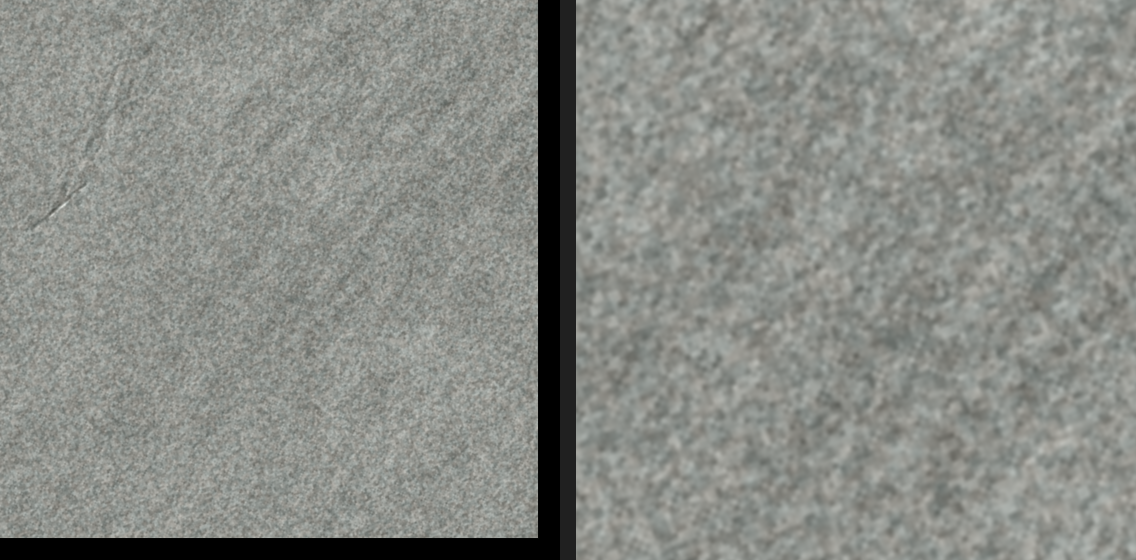
Left: the whole. Right: its middle third, enlarged.
Write a three.js fragment shader that draws this texture.

```glsl
// Grey grainy sheet with faint diagonal ripples, a feathered crease and a black border at right and bottom.
#define BASE_COLOR vec3(0.566, 0.576, 0.555)
#define BORDER 0.039
#define EDGE_BLUR 0.0008
#define GRAIN_SCALE 205.0
#define GRAIN_CONTRAST 0.165
#define RIPPLE_ANGLE 0.87
#define RIPPLE_CONTRAST 0.085
#define CLOUD_CONTRAST 0.065
#define TINT_CONTRAST 0.028
#define CREASE_TIP vec2(0.058, 0.585)
#define CREASE_ANGLE 0.715
#define BARB_ANGLE 1.17

varying vec2 vUv;

float hash(vec2 cell) {
  vec3 p = fract(vec3(cell.xyx) * 0.1031);
  p += dot(p, p.yzx + 33.33);
  return fract((p.x + p.y) * p.z);
}

// Smooth value noise, centred on zero
float noise(vec2 p) {
  vec2 cell = floor(p);
  vec2 f = fract(p);
  f = f * f * (3.0 - 2.0 * f);
  float low = mix(hash(cell), hash(cell + vec2(1.0, 0.0)), f.x);
  float high = mix(hash(cell + vec2(0.0, 1.0)), hash(cell + vec2(1.0, 1.0)), f.x);
  return mix(low, high, f.y) - 0.5;
}

// Coordinates along (x) and across (y) a direction
vec2 alongAcross(vec2 p, float angle) {
  vec2 dir = vec2(cos(angle), sin(angle));
  return vec2(dot(p, dir), dot(p, vec2(-dir.y, dir.x)));
}

float bell(float x, float width) {
  return exp(-x * x / (width * width));
}

// Two rotated noise layers hide the lattice; the first is slightly stretched
float grain(vec2 uv) {
  vec2 coarse = alongAcross(uv, RIPPLE_ANGLE) * GRAIN_SCALE * vec2(0.8, 1.05);
  vec2 fine = alongAcross(uv, 0.35) * GRAIN_SCALE * 1.45;
  return noise(coarse + 311.0) + 0.8 * noise(fine + 727.0);
}

float clouds(vec2 uv) {
  vec2 p = alongAcross(uv, RIPPLE_ANGLE);
  return 0.5 * noise(p * vec2(3.0, 6.0) + 41.0)
       + 0.5 * noise(p * vec2(9.0, 17.0) + 83.0)
       + 0.4 * noise(p * 38.0 + 127.0);
}

// Long soft streaks, strongest in patches and toward the upper right
float ripples(vec2 uv) {
  vec2 p = alongAcross(uv, RIPPLE_ANGLE);
  p.y += 0.012 * noise(uv * 6.0 + 19.0);
  float streak = noise(p * vec2(9.0, 62.0) + 57.0) + 0.5 * noise(p * vec2(16.0, 110.0) + 201.0);
  float patches = 0.6 + 0.9 * noise(uv * 4.0 + 9.0) + 0.3 * (uv.x + uv.y - 1.0);
  return streak * max(patches, 0.15);
}

// Bright spine with a dark side and a fan of fine barbs above it
float crease(vec2 uv) {
  vec2 d = uv - CREASE_TIP;
  float r = length(d);
  float angle = atan(d.y, d.x);

  vec2 spine = alongAcross(d, CREASE_ANGLE);
  float span = smoothstep(-0.01, 0.02, spine.x) * (1.0 - smoothstep(0.06, 0.19, spine.x));
  float broken = 0.55 + noise(vec2(spine.x * 110.0, 5.0));
  float wobble = 0.004 * noise(vec2(spine.x * 30.0, 13.0));
  float line = 0.27 * bell(spine.y + wobble, 0.0021) * broken
             - 0.16 * bell(spine.y + wobble - 0.005, 0.003);

  vec2 barb = alongAcross(d, BARB_ANGLE);
  float center = mix(0.84, 1.0, smoothstep(0.04, 0.2, r));
  float fan = bell(angle - center, 0.13) * smoothstep(0.01, 0.06, r)
            * (1.0 - smoothstep(0.2, 0.55, r));
  float barbs = noise(barb * vec2(26.0, 165.0) + 67.0);
  return line * span + 0.24 * barbs * fan;
}

void main() {
  vec2 uv = vUv;
  float shade = GRAIN_CONTRAST * grain(uv)
              + RIPPLE_CONTRAST * ripples(uv)
              + CLOUD_CONTRAST * clouds(uv)
              + crease(uv);

  // Faint warm and cool mottling
  float tint = TINT_CONTRAST * noise(alongAcross(uv, 0.6) * 120.0 + 503.0);
  vec3 color = BASE_COLOR + shade + tint * vec3(1.0, -0.2, -0.6);

  // Black border
  float inside = min(1.0 - BORDER - uv.x, uv.y - BORDER);
  color *= smoothstep(-EDGE_BLUR, EDGE_BLUR, inside);
  gl_FragColor = vec4(clamp(color, 0.0, 1.0), 1.0);
}
```
